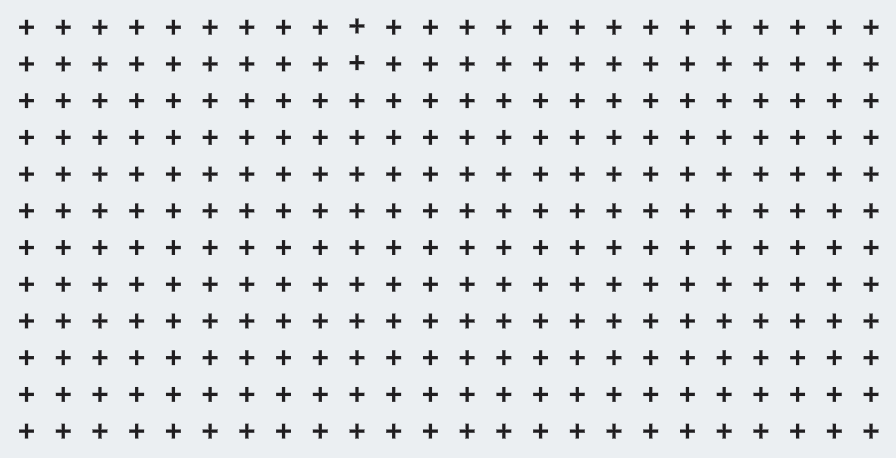
Reproduce this pattern procedurally as a WebGL 2 fragment shader.

```glsl
#version 300 es
precision highp float;

// Lengths are fractions of the canvas width
#define GRID_COUNT vec2(24.0, 12.0)
#define FIRST_CENTER vec2(0.0296, 0.0300)
#define PITCH 0.04098
#define ARM_LENGTH 0.0083
#define HALF_STROKE 0.00183
#define RAISE 0.0014
#define RAISED_COLUMN 9.0
#define RAISED_FROM_ROW 10.0
#define PAPER vec3(0.920, 0.936, 0.948)
#define INK vec3(0.125, 0.118, 0.127)

uniform vec2 u_resolution;
out vec4 fragColor;

float boxDistance(vec2 p, vec2 halfSize) {
    vec2 q = abs(p) - halfSize;
    return length(max(q, 0.0)) + min(max(q.x, q.y), 0.0);
}

float plusDistance(vec2 p) {
    vec2 bar = vec2(ARM_LENGTH, HALF_STROKE);
    return min(boxDistance(p, bar), boxDistance(p, bar.yx));
}

void main() {
    float pixel = 1.0 / u_resolution.x;
    vec2 position = gl_FragCoord.xy * pixel;

    // Nearest mark, limited to the grid so the margins stay empty
    vec2 cell = floor((position - FIRST_CENTER) / PITCH + 0.5);
    cell = clamp(cell, vec2(0.0), GRID_COUNT - 1.0);
    vec2 center = FIRST_CENTER + cell * PITCH;

    // The top two marks of one column sit slightly high
    bool raised = abs(cell.x - RAISED_COLUMN) < 0.5 && cell.y > RAISED_FROM_ROW - 0.5;
    center.y += raised ? RAISE : 0.0;

    // Edge smoothing over one pixel
    float coverage = clamp(0.5 - plusDistance(position - center) / pixel, 0.0, 1.0);
    fragColor = vec4(mix(PAPER, INK, coverage), 1.0);
}
```
